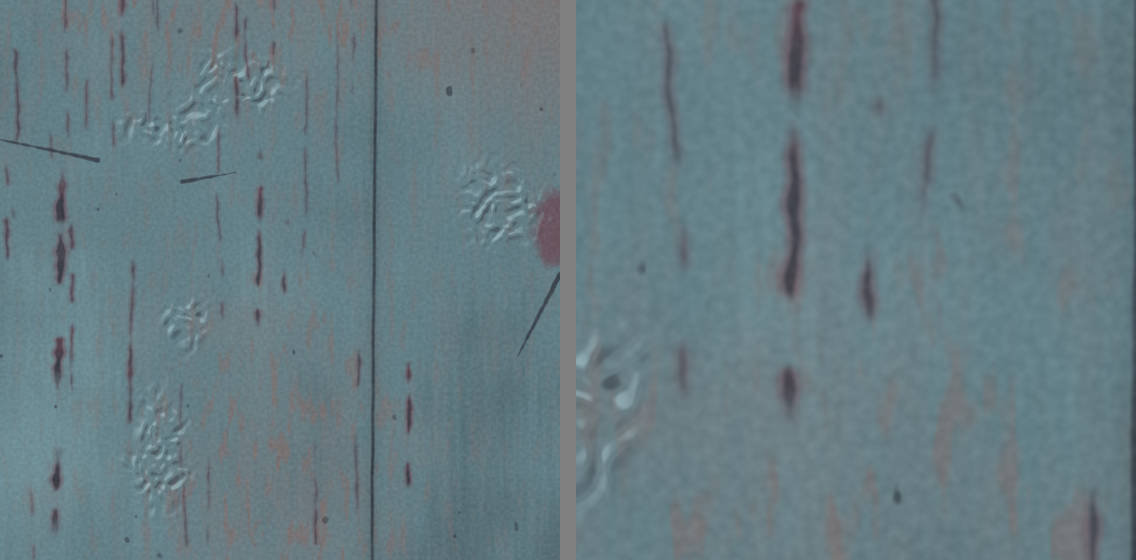
Left: the whole. Right: its middle third, enlarged.
Write a WebGL 2 fragment shader that draws this texture.

```glsl
#version 300 es
precision highp float;
uniform vec2 u_resolution;
out vec4 fragColor;

const vec3 DEEP_TEAL = vec3(0.335, 0.425, 0.455);
const vec3 MID_TEAL = vec3(0.385, 0.495, 0.525);
const vec3 PALE_TEAL = vec3(0.435, 0.560, 0.590);
const vec3 WORN_GREY = vec3(0.455, 0.480, 0.495);
const vec3 WARM_WEAR = vec3(0.490, 0.435, 0.430);
const vec3 RED_UNDERCOAT = vec3(0.420, 0.285, 0.330);
const vec3 CRACK_DARK = vec3(0.205, 0.225, 0.260);
const vec3 CHIP_LIGHT = vec3(0.600, 0.710, 0.740);
const float SEAM_X = 0.668;
const float SEAM_WIDTH = 0.0026;
const int CRACK_COUNT = 26;
const int SPECK_COUNT = 26;
const float EDGE = 0.0022;
const float GRAIN = 0.022;
// Scuffed areas: centre, then radii
const vec4 SCUFFS[5] = vec4[5](
  vec4(0.32, 0.77, 0.09, 0.050), vec4(0.43, 0.86, 0.10, 0.055),
  vec4(0.89, 0.63, 0.09, 0.090), vec4(0.29, 0.19, 0.07, 0.120),
  vec4(0.33, 0.43, 0.05, 0.050));

vec2 hash2(vec2 p) {
  uvec2 q = uvec2(ivec2(floor(p))) * uvec2(1597334673u, 3812015801u);
  uint n = (q.x ^ q.y) * 1597334673u;
  n = (n ^ (n >> 15)) * 2246822519u;
  n ^= n >> 13;
  return vec2(n & 65535u, n >> 16) / 65535.0;
}

float gradDot(vec2 cell, vec2 offset) {
  float angle = 6.2832 * hash2(cell).x;
  return dot(vec2(cos(angle), sin(angle)), offset);
}

// Gradient noise, roughly -1 to 1
float noise(vec2 p) {
  vec2 i = floor(p), f = p - i;
  vec2 s = f * f * f * (f * (f * 6.0 - 15.0) + 10.0);
  vec2 e = vec2(1, 0);
  float low = mix(gradDot(i, f), gradDot(i + e.xy, f - e.xy), s.x);
  float high = mix(gradDot(i + e.yx, f - e.yx), gradDot(i + e.xx, f - e.xx), s.x);
  return 1.5 * mix(low, high, s.y);
}

float fbm(vec2 p) {
  return 0.55 * noise(p) + 0.3 * noise(p * 2.1 + 17.0) + 0.15 * noise(p * 4.3 + 41.0);
}

float blob(vec2 p, vec2 centre, vec2 radius) {
  vec2 d = (p - centre) / radius;
  return exp(-dot(d, d));
}

// Scratch that tapers towards its end
float scratch(vec2 p, vec2 a, vec2 b, float width) {
  vec2 ab = b - a;
  float t = clamp(dot(p - a, ab) / dot(ab, ab), 0.0, 1.0);
  float w = width * (1.0 - 0.7 * t);
  float d = length(p - a - ab * t) + 0.0015 * noise(p * 60.0);
  return 1.0 - smoothstep(w - EDGE, w + EDGE, d);
}

// Broken vertical crack; x is the core, y the wider stained rim
vec2 crack(vec2 p, vec2 centre, float halfLength, float width, float seed) {
  float bend = 0.007 * noise(vec2(seed, p.y * 7.0)) + 0.002 * noise(vec2(seed, p.y * 45.0));
  float d = abs(p.x - centre.x - bend - 0.05 * (hash2(vec2(seed)).y - 0.5) * (p.y - centre.y));
  float span = 1.0 - smoothstep(halfLength * 0.8, halfLength, abs(p.y - centre.y));
  float gaps = smoothstep(-0.25, 0.25, noise(vec2(seed + 0.5, p.y * 19.0)) + 0.05);
  float w = width * (0.75 + 0.6 * noise(vec2(seed + 0.3, p.y * 50.0)));
  return span * gaps * (1.0 - smoothstep(vec2(w - EDGE, w), vec2(w + EDGE, w * 2.0 + 0.005), vec2(d)));
}

float chipHeight(vec2 p) {
  vec2 q = mat2(0.82, 0.57, -0.57, 0.82) * p;
  q += 0.012 * vec2(noise(p * 22.0), noise(p * 22.0 + 9.0));
  return 1.0 - abs(noise(q * vec2(42.0, 24.0))) + 0.4 * noise(q * 75.0);
}

void main() {
  vec2 uv = gl_FragCoord.xy / u_resolution;

  // Paint tone: broad clouds, brush streaks and a fine grain
  float broad = fbm(uv * vec2(4.0, 3.0) + 5.0);
  float streak = noise(uv * vec2(85.0, 5.0)) + 0.6 * noise(uv * vec2(150.0, 14.0));
  float tone = 0.55 + 0.5 * broad + 0.1 * streak + 0.25 * blob(uv, vec2(0.1, 0.2), vec2(0.25, 0.4));
  tone -= 0.45 * blob(uv, vec2(0.95, 0.0), vec2(0.4, 0.35));
  vec3 color = mix(DEEP_TEAL, MID_TEAL, smoothstep(0.0, 0.5, tone));
  color = mix(color, PALE_TEAL, smoothstep(0.5, 1.1, tone));

  // Worn grey, and warm stains along the grain
  float zone = blob(uv, vec2(0.5, 0.12), vec2(0.22, 0.33)) + blob(uv, vec2(0.5, 1.0), vec2(0.45, 0.16));
  float corner = blob(uv, vec2(1.03, 1.03), vec2(0.24, 0.26));
  float wear = fbm(uv * vec2(26.0, 6.0) + 30.0);
  color = mix(color, WORN_GREY, clamp(0.5 * zone + 0.75 * corner + 0.5 * wear, 0.0, 0.8));
  float stain = smoothstep(0.12, 0.5, fbm(uv * vec2(48.0, 13.0) + 70.0) + 0.1 * zone);
  color = mix(color, WARM_WEAR, clamp(stain * (0.2 + 0.7 * zone) + 0.45 * corner, 0.0, 0.75));
  float bare = blob(uv, vec2(1.0, 0.59), vec2(0.06, 0.075)) + 0.3 * fbm(uv * 24.0);
  color = mix(color, RED_UNDERCOAT, 0.75 * smoothstep(0.3, 0.75, bare));

  // Raised and chipped paint, lit from the upper left
  float scuff = 0.0;
  for (int i = 0; i < 5; i++) scuff += blob(uv, SCUFFS[i].xy, SCUFFS[i].zw);
  scuff = smoothstep(0.25, 0.8, scuff + 0.3 * noise(uv * 16.0));
  vec2 lightStep = vec2(-0.0025, 0.0035);
  float relief = chipHeight(uv - lightStep) - chipHeight(uv + lightStep);
  color = mix(color, CHIP_LIGHT, scuff * 0.75 * smoothstep(0.08, 0.6, relief));
  color = mix(color, CRACK_DARK, scuff * 0.5 * smoothstep(0.12, 0.7, -relief));

  // Vertical cracks, one of them long and wide
  vec2 cracks = crack(uv, vec2(0.105, 0.37), 0.34, 0.0065, 3.0);
  for (int i = 0; i < CRACK_COUNT; i++) {
    vec2 a = hash2(vec2(i, 11)), b = hash2(vec2(i, 29));
    float x = 0.66 * (float(i) + a.x) / float(CRACK_COUNT);
    float strength = mix(0.35, 0.9, b.y);
    cracks = max(cracks, strength * crack(uv, vec2(x, a.y), mix(0.05, 0.26, b.x), mix(0.0014, 0.0036, b.y), float(i) + 40.0));
  }
  cracks = max(cracks, crack(uv, vec2(0.73, 0.24), 0.12, 0.003, 90.0));
  color = mix(color, RED_UNDERCOAT, 0.6 * cracks.y);
  float redness = smoothstep(-0.2, 0.5, noise(uv * vec2(9.0, 14.0)));
  color = mix(color, mix(CRACK_DARK, RED_UNDERCOAT * 0.85, 0.7 * redness), 0.85 * cracks.x);

  // Scattered specks and slanted scratches
  float marks = 0.0;
  for (int i = 0; i < SPECK_COUNT; i++) {
    vec2 centre = hash2(vec2(i, 53)), size = hash2(vec2(i, 71));
    float d = length((uv - centre) * vec2(1.0, 0.7)) + 0.004 * noise(uv * 90.0);
    float r = mix(0.001, 0.006, size.x * size.x);
    marks = max(marks, mix(0.4, 0.85, size.y) * (1.0 - smoothstep(r - EDGE, r + EDGE, d)));
  }
  marks = max(marks, scratch(uv, vec2(0.175, 0.714), vec2(-0.02, 0.755), 0.0036));
  marks = max(marks, scratch(uv, vec2(1.0, 0.51), vec2(0.925, 0.365), 0.0045));
  marks = max(marks, scratch(uv, vec2(0.325, 0.675), vec2(0.42, 0.692), 0.0035));
  color = mix(color, CRACK_DARK, 0.8 * marks);

  // Board seam with a faint shadow
  float seam = abs(uv.x - SEAM_X - 0.008 * (uv.y - 0.5) - 0.001 * noise(vec2(0.5, uv.y * 18.0)));
  color *= 1.0 - 0.12 * exp(-seam / 0.008);
  color = mix(color, CRACK_DARK, (0.8 + 0.2 * noise(vec2(4.5, uv.y * 24.0))) * (1.0 - smoothstep(SEAM_WIDTH - EDGE, SEAM_WIDTH + EDGE, seam)));

  color += GRAIN * (noise(uv * 130.0) + 0.6 * noise(uv * 210.0 + 7.0));
  fragColor = vec4(clamp(color, 0.0, 1.0), 1.0);
}
```
